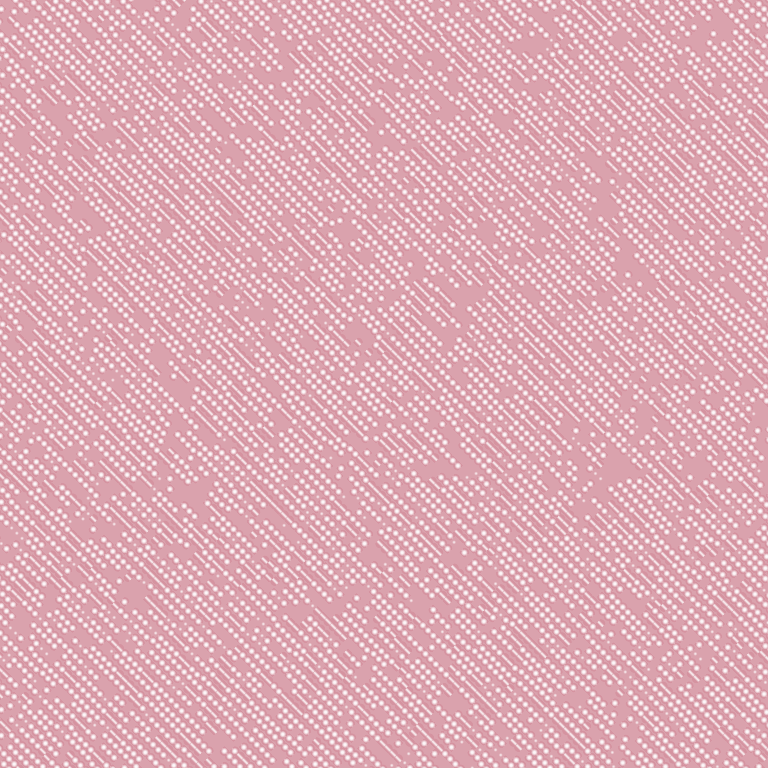
Reproduce this pattern procedurally as a WebGL 1 fragment shader.

```glsl
precision highp float;
// Pink cloth with broken diagonal rows of soft white beads, thin dashes and bare gaps.

uniform vec2 u_resolution;

const float CELLS = 148.0;     // bead steps across the canvas
const float ROW_SPACING = 2.5; // horizontal distance of the rows, in steps
const vec3 PINK = vec3(0.855, 0.634, 0.677);
const vec3 RIM = vec3(0.835, 0.576, 0.628);
const vec3 WHITE = vec3(0.990, 0.970, 0.975);

float hash(vec2 p) {
  return fract(sin(dot(p, vec2(127.1, 311.7))) * 43758.5453);
}

float valueNoise(vec2 p) {
  vec2 i = floor(p);
  vec2 f = fract(p);
  f = f * f * (3.0 - 2.0 * f);
  float low = mix(hash(i), hash(i + vec2(1.0, 0.0)), f.x);
  float high = mix(hash(i + vec2(0.0, 1.0)), hash(i + vec2(1.0, 1.0)), f.x);
  return mix(low, high, f.y);
}

// Distance to a segment of the given half length lying along x.
float dashDistance(vec2 p, float halfLength) {
  return length(vec2(max(abs(p.x) - halfLength, 0.0), p.y));
}

float softFill(float dist, float radius, float softness) {
  return 1.0 - smoothstep(radius - softness, radius + softness, dist);
}

// One random value shared by a run of neighbouring beads in a row.
float runValue(float row, float index, float runLength, float seed) {
  float start = floor(hash(vec2(row, seed)) * runLength);
  return hash(vec2(row + seed, floor((index + start) / runLength)));
}

void main() {
  vec2 p = gl_FragCoord.xy / min(u_resolution.x, u_resolution.y) * CELLS;

  // Diagonal rows falling to the right, some moved by half a step.
  float across = p.x + p.y;
  float row = floor(across / ROW_SPACING);
  float middle = (row + 0.5) * ROW_SPACING;
  float phase = 0.5 * step(0.5, hash(vec2(row, 3.7)));
  float along = (p.x - p.y) * 0.5 - phase;
  float index = floor(along + 0.5);

  // Stretches of a row step sideways a little.
  float sidestep = 0.25 * sign(runValue(row, index, 7.0, 83.1) - 0.5);
  vec2 local = vec2((along - index) * 1.41421, (across - middle - sidestep) * 0.70711);

  // Runs, single drops and faint patches decide where the cloth stays bare.
  float place = index + phase;
  vec2 center = vec2(middle * 0.5 + place, middle * 0.5 - place);
  float cloud = valueNoise(center / 4.5 + 19.0);
  float single = hash(vec2(index + 5.3, row + 29.1));
  float run = runValue(row, index, 3.0, 11.3);
  float present = step(0.32, 0.35 * cloud + 0.35 * run + 0.3 * single);

  // Each filled place is a bead, a thin dash or a speck.
  float isDash = step(runValue(row, index, 2.0, 47.9), 0.15);
  float isSpeck = step(hash(vec2(index, row + 71.3)), 0.08) * (1.0 - isDash);
  float isBead = (1.0 - isDash) * (1.0 - isSpeck);

  // Beads of one row are joined by a faint thread.
  float dist = length(local);
  float thread = 0.32 * softFill(dashDistance(local, 0.71), 0.18, 0.18);
  float bead = max(softFill(dist, 0.42, 0.30), thread);
  float dash = 0.85 * softFill(dashDistance(local, 0.5), 0.19, 0.19);
  float speck = 0.8 * softFill(dist, 0.23, 0.22);
  float cover = present * (isBead * bead + isDash * dash + isSpeck * speck);

  // Slightly deeper pink in the narrow gaps beside the features.
  float beadRim = isBead * smoothstep(0.52, 0.66, dist);
  float dashRim = isDash * smoothstep(0.28, 0.42, abs(local.y));
  float rim = present * (beadRim + dashRim) * (1.0 - smoothstep(0.82, 1.0, dist));
  vec3 cloth = mix(PINK, RIM, rim);

  gl_FragColor = vec4(mix(cloth, WHITE, cover), 1.0);
}
```
